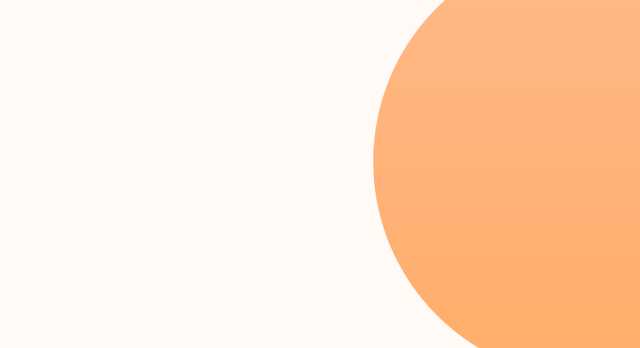
Reproduce this background procedurally as a Shadertoy shader.

```glsl
// A large orange disc cut off by the right side of a warm white canvas.
// The disc is a circle distance function with a soft edge one pixel wide,
// filled with a vertical gradient from peach down to a deeper orange.

float circleDistance(vec2 point, vec2 center, float radius) {
    return length(point - center) - radius;
}

void mainImage(out vec4 fragColor, in vec2 fragCoord) {
    // Lengths are in canvas heights
    vec2 point = fragCoord / iResolution.y;
    float aspect = iResolution.x / iResolution.y;
    float pixel = 1.0 / iResolution.y;

    // Flat backdrop
    vec3 warmWhite = vec3(1.0, 0.98, 0.966);

    // Disc fill, deeper toward the bottom
    vec3 deepOrange = vec3(1.0, 0.683, 0.42);
    vec3 peach = vec3(1.0, 0.717, 0.518);
    vec3 discColor = mix(deepOrange, peach, point.y);

    // Disc coverage with a smooth rim
    float rim = circleDistance(point, vec2(0.923 * aspect, 0.536), 0.625);
    float coverage = 1.0 - smoothstep(-0.75 * pixel, 0.75 * pixel, rim);

    fragColor = vec4(mix(warmWhite, discColor, coverage), 1.0);
}
```
